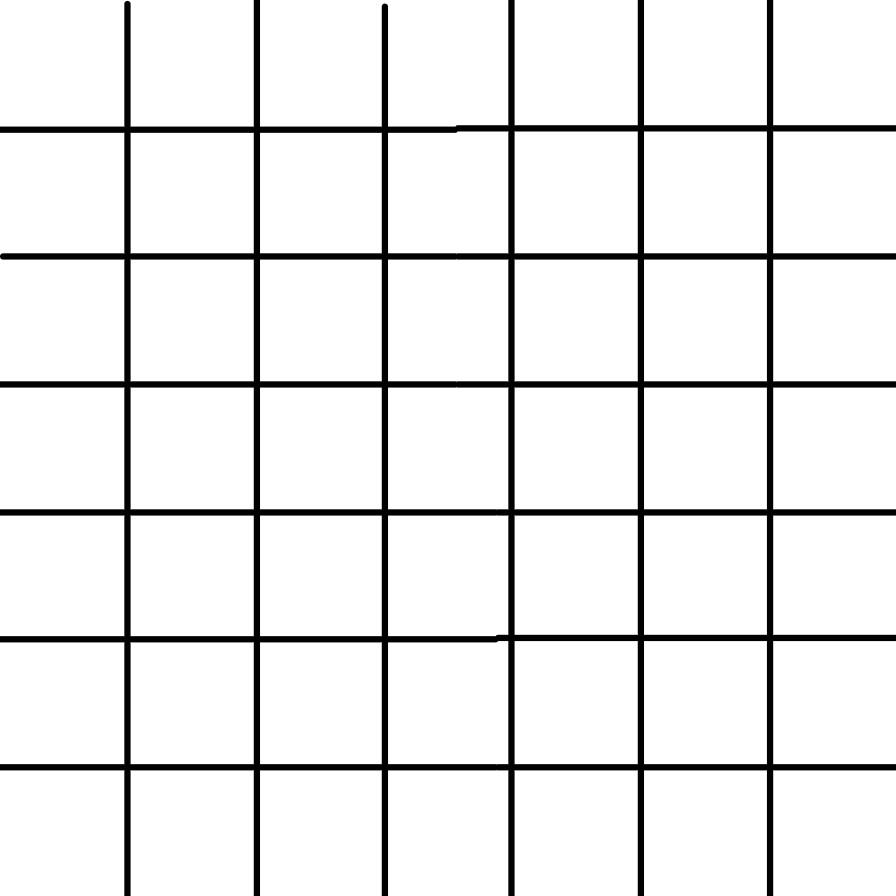
Give the GLSL for this pattern, as a three.js fragment shader.

```glsl
// A hand-ruled black grid on white, seven cells across and seven down.
// Each line is a round-ended stroke, placed at a multiple of 1/7 with slight
// drift; a few stop short of the edge and two rows are joined with a small step.

varying vec2 vUv;

// Distance from p to the segment from a to b.
float segmentDistance(vec2 p, vec2 a, vec2 b) {
  vec2 ab = b - a;
  float t = clamp(dot(p - a, ab) / dot(ab, ab), 0.0, 1.0);
  return length(p - a - ab * t);
}

// Upright stroke n, counted from the left.
float columnDistance(vec2 p, float n) {
  float drift = -0.0006 + 0.0016 * step(0.5, mod(n - 1.0, 3.0)) + 0.0013 * step(5.5, n);
  float x = n / 7.0 + drift;

  // The first and third strokes start just below the top edge.
  float top = n == 1.0 ? 0.9955 : (n == 3.0 ? 0.9925 : 1.1);
  return segmentDistance(p, vec2(x, -0.1), vec2(x, top));
}

// Level stroke n, counted from the bottom, drawn as two joined halves.
float rowDistance(vec2 p, float n) {
  float drift = n < 2.5 ? 0.0008 : -0.0005;
  float y = n / 7.0 + drift - 0.0014 * step(5.5, n);

  // The second and sixth rows rise slightly at the join.
  float rise = mod(n, 4.0) == 2.0 ? 0.0015 : 0.0;
  float join = n < 4.0 ? 0.556 : 0.511;
  float start = n == 5.0 ? 0.0035 : -0.1;

  float leftHalf = segmentDistance(p, vec2(start, y), vec2(join - 0.003, y));
  float rightHalf = segmentDistance(p, vec2(join, y + rise), vec2(1.1, y + rise));
  return min(leftHalf, rightHalf);
}

void main() {
  // Nearest stroke in either direction.
  float nearest = 1.0;
  for (int i = 1; i <= 6; i++) {
    float n = float(i);
    nearest = min(nearest, min(columnDistance(vUv, n), rowDistance(vUv, n)));
  }

  // Ink coverage with an edge one pixel wide.
  float pixel = fwidth(vUv.x);
  float ink = clamp(0.5 - (nearest - 0.0035) / pixel, 0.0, 1.0);

  gl_FragColor = vec4(mix(vec3(1.0), vec3(0.005), ink), 1.0);
}
```
